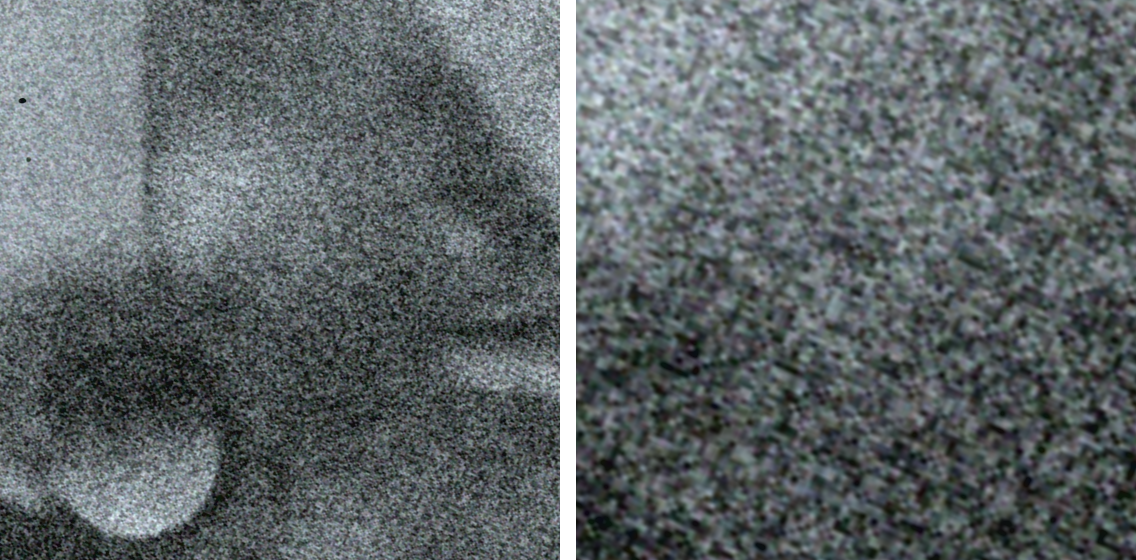
Left, the full canvas; right, a detail of the centre.
Write a WebGL 2 fragment shader that draws this texture.

```glsl
#version 300 es
precision highp float;
// Grainy aerial view of eroded ground: a pale plain, a shaded slope, a round
// crater and a broken ledge. Soft masks on warped coordinates build one tone,
// which is mottled with fractal noise, covered in grain and tinted blue-grey.
uniform vec2 u_resolution;
out vec4 fragColor;

// Integer hash of a lattice cell, 0 to 1
float hash(vec2 cell) {
  uvec2 k = uvec2(ivec2(cell)) * uvec2(1597u, 3812u) + uvec2(7919u, 104u);
  uint h = (k.x ^ (k.y * 40503u)) * 277803u;
  h = (h ^ (h >> 15)) * 73244475u;
  h = (h ^ (h >> 13)) * 26699u;
  h ^= h >> 16;
  return float(h & 65535u) / 65535.0;
}

float noise(vec2 p) {
  vec2 i = floor(p), f = fract(p);
  f = f * f * (3.0 - 2.0 * f);
  return mix(mix(hash(i), hash(i + vec2(1, 0)), f.x),
             mix(hash(i + vec2(0, 1)), hash(i + vec2(1, 1)), f.x), f.y);
}

// Fractal noise centred on zero
float fbm(vec2 p) {
  float sum = 0.0, amp = 0.5;
  for (int i = 0; i < 5; i++) {
    sum += amp * (noise(p) - 0.5);
    p = mat2(1.6, 1.2, -1.2, 1.6) * p + 17.3;
    amp *= 0.5;
  }
  return sum;
}

// Soft elliptical spot
float blob(vec2 p, vec2 centre, vec2 radius) {
  vec2 d = (p - centre) / radius;
  return exp(-dot(d, d));
}

// Pale plain at the left, shaded slope in the middle, bright far corner
float slopes(vec2 p, float plain) {
  float tone = mix(0.285, 0.37, smoothstep(0.42, 0.6, p.y));
  tone += 0.17 * blob(p, vec2(0.42, 0.65), vec2(0.17, 0.11));
  tone += 0.12 * blob(p, vec2(0.34, 0.56), vec2(0.07, 0.09));
  tone += 0.07 * blob(p, vec2(0.66, 0.97), vec2(0.1, 0.12));
  tone -= 0.10 * blob(p, vec2(0.29, 0.49), vec2(0.04, 0.09));
  float ridge = dot(p - vec2(0.97, 0.635), vec2(0.847, 0.531));
  float band = (ridge + 0.06) / 0.07;
  tone -= 0.11 * exp(-band * band) * smoothstep(1.0, 0.85, p.y) * smoothstep(0.45, 0.6, p.y);
  tone = mix(tone, 0.55, smoothstep(-0.03, 0.05, ridge) * smoothstep(0.5, 0.62, p.y));
  tone = mix(tone, 0.61 - 0.25 * p.x, plain);
  return tone - 0.09 * blob(p, vec2(0.266, 0.66), vec2(0.013, 0.16));
}

// Bowl lit on its lower right wall, with a pale spill and a dark foot
float crater(vec2 p, float tone) {
  vec2 d = (p - vec2(0.24, 0.195)) / 0.155;
  float edge = length(d) - 1.0;
  float lit = dot(d, vec2(0.25, -0.97));
  float rim = (edge - 0.14) / 0.17;
  tone -= 0.10 * exp(-rim * rim);
  tone += 0.20 * blob(p, vec2(0.04, 0.13), vec2(0.1, 0.045));
  tone += 0.13 * blob(p, vec2(0.06, 0.235), vec2(0.025, 0.03));
  float bowl = mix(0.19, 0.60, smoothstep(-0.75, 0.95, lit));
  tone = mix(tone, bowl, smoothstep(0.05, -0.06, edge));
  float foot = smoothstep(0.01, -0.012, p.y - 0.105 + 0.42 * p.x);
  return mix(tone, 0.18, foot * smoothstep(0.28, 0.2, p.x));
}

// Broken ledge at the right and pale patches below it
float ledge(vec2 p) {
  float shelf = smoothstep(0.285, 0.31, p.y + 0.13 * (p.x - 0.9))
              * smoothstep(0.39, 0.33, p.y) * smoothstep(0.75, 0.84, p.x);
  float relief = 0.19 * shelf;
  relief -= 0.15 * blob(p, vec2(0.89, 0.41), vec2(0.1, 0.022));
  relief += 0.12 * blob(p, vec2(0.87, 0.445), vec2(0.05, 0.016));
  relief += 0.16 * blob(p, vec2(0.82, 0.575), vec2(0.04, 0.026));
  relief += 0.17 * blob(p, vec2(0.61, 0.04), vec2(0.11, 0.08));
  relief += 0.08 * blob(p, vec2(0.9, 0.08), vec2(0.16, 0.08));
  return relief - 0.10 * blob(p, vec2(0.51, 0.14), vec2(0.03, 0.07));
}

void main() {
  vec2 p = gl_FragCoord.xy / min(u_resolution.x, u_resolution.y);
  vec2 warp = vec2(fbm(p * 9.0), fbm(p * 9.0 + 31.7));
  vec2 q = p + 0.05 * warp;
  float plain = smoothstep(0.28, 0.235, q.x) * smoothstep(0.44, 0.62, q.y - 0.3 * q.x + 0.05);

  float tone = crater(p + 0.025 * warp, slopes(q, plain)) + ledge(q);

  // Mottling, calmer on the plain
  float rough = 1.0 - 0.5 * plain;
  tone += rough * (0.16 * fbm(p * 8.0 + 5.0) + 0.15 * fbm(p * 38.0 + 9.0));

  // Dark specks
  tone *= smoothstep(0.6, 1.2, length((p - vec2(0.04, 0.82)) / vec2(0.007, 0.005)));
  tone *= 0.3 + 0.7 * smoothstep(0.4, 1.2, length((p - vec2(0.051, 0.715)) / 0.005));

  // Slanted grain with faint colour noise
  vec2 g = mat2(0.91, 0.42, -0.42, 0.91) * p;
  float grain = noise(g * vec2(260, 310)) + noise(g * vec2(165, 205) + 40.0) - 1.0;
  tone += grain * mix(0.29, 0.2, plain);
  vec3 chroma = vec3(noise(g * 210.0 + 3.0), noise(g * 210.0 + 71.0), noise(g * 210.0 + 153.0));
  chroma -= dot(chroma, vec3(1.0 / 3.0));

  tone = max(tone, 0.05);
  vec3 colour = vec3(tone, 0.01 + 1.05 * tone, 1.12 * tone - 0.007);
  fragColor = vec4(clamp(colour + 0.08 * chroma, 0.0, 1.0), 1.0);
}
```
